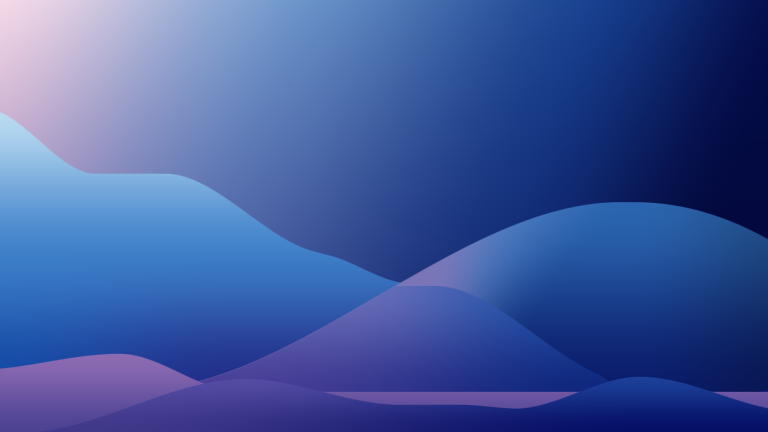
This background is drawn by a Shadertoy shader. Its source:

```glsl
// Layered smooth hills under a diagonal dusk sky, from pale pink to deep navy.
// Each ridge is a height formula built from smoothstep ramps; the layers are
// painted back to front, each with its own two-axis colour gradient.

float ramp(float a, float b, float x) { return smoothstep(a, b, x); }

// Paints a layer where the signed height below its ridge is positive.
vec3 paint(vec3 under, vec3 over, float below) {
    float soft = 0.7 * fwidth(below);
    return mix(under, over, smoothstep(-soft, soft, below));
}

// Ridge heights, as fractions of the canvas height.
float leftRidge(float x) {
    return 0.748 - 0.150 * ramp(-0.02, 0.124, x) - 0.185 * ramp(0.215, 0.43, x)
                 - 0.069 * ramp(0.41, 0.534, x);
}

float rightRidge(float x) {
    float fall = max(x - 0.827, 0.0);
    return 0.097 + 0.435 * ramp(0.176, 0.807, x) - 2.86 * fall * fall;
}

float lobeRidge(float x) {
    float top = 0.338 - 0.2245 * ramp(0.566, 0.827, x) - 0.5 * max(x - 0.78, 0.0);
    return min(top, rightRidge(x));
}

float pinkRidge(float x) {
    return 0.144 + 0.037 * ramp(-0.03, 0.154, x) - 0.088 * ramp(0.156, 0.3125, x);
}

float frontRidge(float x) {
    return -0.002 + 0.125 * ramp(0.026, 0.319, x) - 0.060 * ramp(0.319, 0.521, x)
                  - 0.009 * ramp(0.60, 0.677, x) + 0.074 * ramp(0.67, 0.833, x)
                  - 0.081 * ramp(0.833, 1.04, x);
}

// Layer colours.
vec3 skyColor(vec2 p) {
    float depth = 1.0 - p.y;
    float t = p.x + 0.2 * depth;
    vec3 c = mix(vec3(0.98, 0.86, 0.91), vec3(0.45, 0.61, 0.81), ramp(-0.05, 0.42, t));
    c = mix(c, vec3(0.09, 0.25, 0.56), ramp(0.30, 0.82, t));
    c = mix(c, vec3(0.015, 0.05, 0.29), ramp(0.75, 1.05, t));
    return c * (1.0 - depth * vec3(0.42, 0.55, 0.30));
}

vec3 leftColor(vec2 p) {
    vec3 low = mix(vec3(0.08, 0.28, 0.64), vec3(0.13, 0.18, 0.54), ramp(0.0, 0.3, p.x));
    vec3 c = mix(low, vec3(0.24, 0.50, 0.79), ramp(0.1, 0.45, p.y));
    return mix(c, vec3(0.74, 0.87, 0.95), ramp(0.38, 0.78, p.y));
}

vec3 rightColor(vec2 p) {
    vec3 c = mix(vec3(0.04, 0.11, 0.42), vec3(0.17, 0.40, 0.69), ramp(0.08, 0.55, p.y));
    c *= 1.0 - 0.25 * ramp(0.82, 1.05, p.x);
    // Lilac light along the rising slope.
    float slope = p.x + 0.5 * (rightRidge(p.x) - p.y);
    vec3 light = mix(vec3(0.48, 0.46, 0.72), vec3(0.34, 0.51, 0.77), ramp(0.55, 0.68, p.x));
    return mix(light, c, ramp(0.58, 0.82, slope));
}

vec3 lobeColor(vec2 p) {
    vec3 low = mix(vec3(0.27, 0.23, 0.58), vec3(0.05, 0.14, 0.48), ramp(0.3, 0.8, p.x));
    vec3 high = mix(vec3(0.42, 0.44, 0.73), vec3(0.15, 0.34, 0.68), ramp(0.45, 0.72, p.x));
    return mix(low, high, ramp(0.06, 0.36, p.y));
}

vec3 pinkColor(vec2 p) {
    return mix(vec3(0.29, 0.25, 0.57), vec3(0.55, 0.42, 0.70), ramp(-0.02, 0.19, p.y));
}

vec3 frontColor(vec2 p) {
    vec3 low = mix(vec3(0.25, 0.22, 0.54), vec3(0.02, 0.06, 0.40), ramp(0.1, 0.85, p.x));
    vec3 high = mix(vec3(0.33, 0.30, 0.64), vec3(0.11, 0.25, 0.60), ramp(0.3, 0.8, p.x));
    return mix(low, high, ramp(0.0, 0.135, p.y));
}

void mainImage(out vec4 fragColor, in vec2 fragCoord) {
    vec2 p = fragCoord / iResolution.xy;

    // Back to front.
    vec3 c = skyColor(p);
    c = paint(c, leftColor(p), leftRidge(p.x) - p.y);
    c = paint(c, rightColor(p), rightRidge(p.x) - p.y);
    c = paint(c, lobeColor(p), lobeRidge(p.x) - p.y);
    c = paint(c, vec3(0.07, 0.07, 0.49), 0.079 + 0.43 * (p.x - 0.957) - p.y);
    c = paint(c, pinkColor(p), pinkRidge(p.x) - p.y);
    c = paint(c, frontColor(p), frontRidge(p.x) - p.y);

    fragColor = vec4(c, 1.0);
}
```
